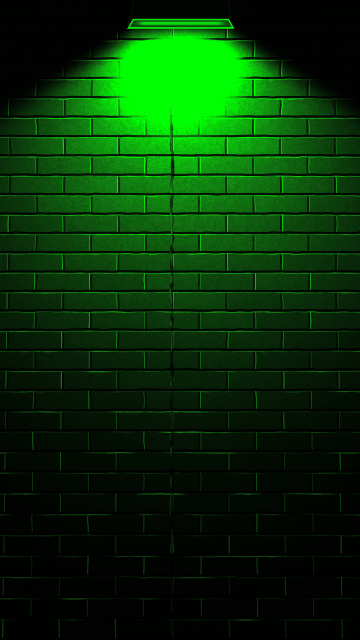
Give the GLSL for this texture, as a Shadertoy shader.

```glsl
// A brick wall with a central seam, washed by a green lamp hanging at the top.

const float ASPECT = 0.5625;     // design width over height
const float SEAM_X = 0.2695;
const float LAMP_X = 0.2826;
const vec2 BRICK = vec2(0.085, 0.0305);

float hash(vec2 p) {
    vec3 h = fract(vec3(p.xyx) * 0.1031);
    h += dot(h, h.yzx + 33.33);
    return fract((h.x + h.y) * h.z);
}

float noise(vec2 p) {
    vec2 i = floor(p), f = fract(p);
    f = f * f * (3.0 - 2.0 * f);
    return mix(mix(hash(i), hash(i + vec2(1, 0)), f.x),
               mix(hash(i + vec2(0, 1)), hash(i + vec2(1, 1)), f.x), f.y);
}

// Soft strip covering a..b
float band(float x, float a, float b, float soft) {
    return smoothstep(a - soft, a + soft, x) * (1.0 - smoothstep(b - soft, b + soft, x));
}

// Column and row coordinates; courses grow slightly toward the floor
vec2 brickSpace(vec2 q) {
    float t = q.y - 0.517;
    float row = 15.0 + (t < 0.0 ? t * 33.03 : t * (32.13 - 2.36 * t));
    float pitch = BRICK.x * (1.0 + 0.05 * max(q.y - 0.26, 0.0));
    float shift = 0.5 * mod(floor(row) + 1.0, 2.0);
    return vec2((q.x - SEAM_X) / pitch + shift, row);
}

// Light on the wall: hot core, widening falloff, soft cone boundary
float lampLight(vec2 q) {
    float dx = q.x - LAMP_X;
    float width = 0.4 * (1.0 - exp(-q.y * 3.5)) + 0.01;
    float wash = 1.75 * exp(-(q.y - 0.052) * 4.6) * exp(-dx * dx / (width * width));
    vec2 c = vec2(dx + 0.008, q.y - 0.11) / vec2(0.09, 0.078);
    float core = 0.7 * exp(-dot(c, c));
    float edge = q.y - 0.05 - max(abs(dx) - 0.075, 0.0) / 1.65;
    float cone = smoothstep(-0.018, 0.034, edge);
    return max((wash + core) * cone - 0.03 * smoothstep(0.4, 0.75, q.y), 0.0) + 0.008;
}

float wallShade(vec2 q, float light, float soft) {
    vec2 wobble = vec2(noise(q * 80.0), noise(q * 80.0 + 40.0)) - 0.5;
    vec2 b = brickSpace(q + wobble * 0.0012);
    vec2 id = floor(b);
    vec2 d = (fract(b + 0.5) - 0.5) * BRICK;
    float outward = d.x * (q.x < SEAM_X ? -1.0 : 1.0);

    // Brick faces with fine grain and individual tone
    float grain = 0.7 * noise(q * 520.0) + 0.3 * noise(q * 200.0);
    float tone = 0.88 + 0.16 * hash(id + 7.0);
    float shade = light * tone * (0.84 + 0.28 * grain);

    // Shadowed joints
    float hot = smoothstep(0.75, 1.2, light);
    float under = band(d.y, -0.0036, -0.0002, soft);
    float beside = 0.75 * band(outward, -0.003, -0.0002, soft);
    shade *= 1.0 - max(under, beside) * mix(0.85, 0.08, hot);

    // Lit ledges and brick ends, broken up along their length
    float spread = noise(vec2(q.x * 26.0, id.y * 3.7));
    float fine = noise(vec2(q.x * 170.0, id.y * 5.3));
    float sparse = smoothstep(0.4, 0.75, q.y);
    float patches = mix(0.5 + 0.5 * spread, 1.4 * spread * spread, sparse) * (0.65 + 0.5 * fine);
    float ledge = band(d.y, 0.0, 0.0021, soft) * patches;
    float endPatch = 0.4 + 0.7 * hash(floor(b + vec2(0.5, 0.0)) + 3.0);
    float ends = band(outward, 0.0, 0.0019, soft) * endPatch * (1.0 - under);
    float reach = max(light - 0.008, 0.0) + 0.035 * smoothstep(0.3, 0.6, q.y);
    float glint = max(ledge, ends) * sqrt(reach);
    return max(shade, shade * 0.4 + 1.08 * glint);
}

// Ragged vertical crack with lit crumbs beside it
float addSeam(float shade, vec2 q, float light, float soft) {
    float x = q.x - SEAM_X + 0.003 * (noise(vec2(q.y * 70.0, 3.0)) - 0.5);
    float start = smoothstep(0.13, 0.2, q.y);
    float rough = noise(vec2(q.y * 110.0, 9.0));
    float gap = band(x, -0.003, 0.0005 + 0.002 * rough, soft) * start;
    shade *= 1.0 - gap * (0.3 + 0.5 * rough);
    float crumbs = band(x, -0.0035, -0.001, soft) * start;
    crumbs *= smoothstep(0.3, 0.75, noise(vec2(q.y * 85.0, 21.0)));
    return max(shade, crumbs * 0.75 * sqrt(light));
}

// Distance to a symmetric slab whose half width changes with depth
float slab(vec2 p, float top, float bottom, float wTop, float wBottom) {
    float halfWidth = mix(wTop, wBottom, clamp((p.y - top) / (bottom - top), 0.0, 1.0));
    return max(abs(p.x) - halfWidth, max(top - p.y, p.y - bottom));
}

float addLamp(float shade, vec2 q, float soft) {
    vec2 p = vec2(q.x - LAMP_X, q.y);
    float housing = slab(p, -0.02, 0.029, 0.073, 0.079);
    shade = mix(shade, 0.012 + 0.035 * band(housing, -0.003, 0.0, soft),
                1.0 - smoothstep(-soft, soft, housing));
    float glass = slab(p, 0.029, 0.045, 0.075, 0.084);
    float rim = band(glass, -0.003, 0.0, soft);
    float bar = band(q.y, 0.034, 0.039, 0.002) * (1.0 - smoothstep(0.055, 0.074, abs(p.x)));
    float glow = max(0.28 + 0.6 * bar, 0.9 * rim);
    return mix(shade, glow, 1.0 - smoothstep(-soft, soft, glass));
}

void mainImage(out vec4 fragColor, in vec2 fragCoord) {
    vec2 uv = fragCoord / iResolution.xy;
    vec2 q = vec2(uv.x * ASPECT, 1.0 - uv.y);   // measured down from the top
    float soft = max(0.5 / iResolution.y, 0.0005);

    float light = lampLight(q);
    float shade = wallShade(q, light, soft);
    shade = addSeam(shade, q, light, soft);
    shade = clamp(addLamp(shade, q, soft), 0.0, 1.0);

    // Green with a slight desaturation in the midtones
    float tint = 0.25 * shade * (1.0 - shade);
    fragColor = vec4(tint, shade, tint, 1.0);
}
```
